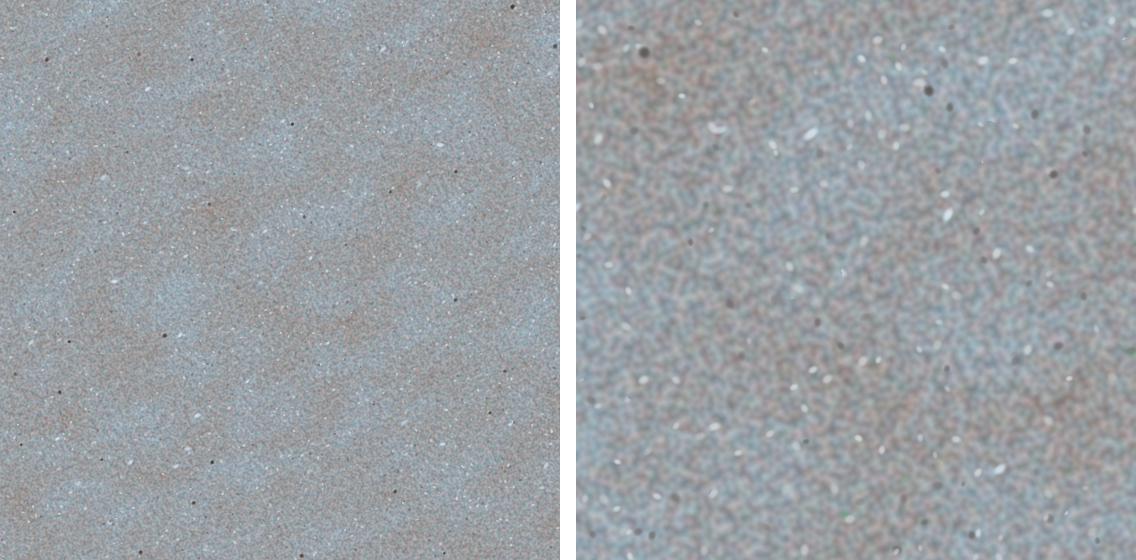
Left, the full canvas; right, a detail of the centre.
Reproduce this texture procedurally as a WebGL 2 fragment shader.

```glsl
#version 300 es
precision highp float;
// Fine-grained blue-grey stone with cool mottling, pale flecks and small dark pits.

uniform vec2 u_resolution;
out vec4 fragColor;

// Colours
const vec3 STONE = vec3(0.604, 0.624, 0.642);
const vec3 COOL_SHIFT = vec3(-0.030, 0.012, 0.040);
const vec3 GRAIN_TINT = vec3(0.060, -0.020, -0.045);
const vec3 FLECK = vec3(0.84, 0.87, 0.88);
const vec3 GLINT = vec3(0.85, 0.92, 0.97);
const vec3 HAZE = vec3(0.64, 0.71, 0.78);
const vec3 STREAK = vec3(0.73, 0.72, 0.72);
const vec3 PIT = vec3(0.27, 0.22, 0.20);
const vec3 CRUMB = vec3(0.42, 0.40, 0.40);
const vec3 MOSS = vec3(0.42, 0.66, 0.52);

// Frequencies per canvas height, and contrasts
const float PATCH_FREQ = 9.0;
const float GRAIN_FREQ = 205.0;
const float PATCH_CONTRAST = 0.055;
const float FINE_CONTRAST = 0.125;
const float COARSE_CONTRAST = 0.075;
const float LEAN = 0.45; // common slant of the features, in radians

vec2 hash2(vec2 cell, int seed) {
    uvec2 v = uvec2(ivec2(cell) + seed * ivec2(977, 331));
    v = v * 1664525u + 1013904223u;
    v.x += v.y * 1664525u;
    v.y += v.x * 1664525u;
    v ^= v >> 16u;
    v.x += v.y * 1664525u;
    v.y += v.x * 1664525u;
    v ^= v >> 16u;
    return vec2(v & 0xffffu) / 65535.0;
}

mat2 rotation(float angle) {
    float c = cos(angle), s = sin(angle);
    return mat2(c, -s, s, c);
}

float cornerSlope(vec2 cell, vec2 offset, int seed) {
    float angle = 6.28318 * hash2(cell, seed).x;
    return dot(vec2(cos(angle), sin(angle)), offset);
}

float gradientNoise(vec2 p, int seed) {
    vec2 i = floor(p), f = fract(p);
    vec2 w = f * f * f * (f * (f * 6.0 - 15.0) + 10.0);
    vec2 e = vec2(1.0, 0.0);
    float low = mix(cornerSlope(i, f, seed), cornerSlope(i + e, f - e, seed), w.x);
    float high = mix(cornerSlope(i + e.yx, f - e.yx, seed), cornerSlope(i + 1.0, f - 1.0, seed), w.x);
    return mix(low, high, w.y);
}

float fbm(vec2 p, int seed) {
    float sum = 0.0, gain = 1.0;
    for (int octave = 0; octave < 4; octave++) {
        sum += gain * gradientNoise(p, seed + octave);
        p = rotation(0.3) * p * 2.1;
        gain *= 0.65;
    }
    return sum;
}

// Soft elongated spots, at most one per cell; returns coverage.
float scatter(vec2 uv, float cells, float chance, float radius, float stretch, float turn, int seed) {
    vec2 home = floor(uv * cells);
    float cover = 0.0;
    for (int y = -1; y <= 1; y++) {
        for (int x = -1; x <= 1; x++) {
            vec2 cell = home + vec2(x, y);
            vec2 pick = hash2(cell, seed), shape = hash2(cell, seed + 1);
            vec2 centre = (cell + 0.1 + 0.8 * hash2(cell, seed + 2)) / cells;
            vec2 d = rotation(turn * (shape.x - 0.5)) * (uv - centre);
            d.x /= stretch;
            float size = radius * mix(0.65, 1.2, shape.y);
            float spot = 1.0 - smoothstep(0.25, 1.0, length(d) / size);
            cover = max(cover, spot * step(pick.x, chance) * mix(0.45, 1.0, pick.y));
        }
    }
    return cover;
}

void main() {
    vec2 uv = gl_FragCoord.xy / u_resolution.y;
    vec2 slanted = rotation(LEAN) * uv;

    // Broad cool and warm mottling
    float mottle = fbm(slanted * PATCH_FREQ * vec2(0.8, 1.3), 10);
    float cool = smoothstep(0.05, 0.75, mottle);
    vec3 color = STONE + COOL_SHIFT * mottle + PATCH_CONTRAST * mottle * 0.6;

    // Fine grain in brightness and tint
    float fine = gradientNoise(slanted * GRAIN_FREQ, 20);
    float coarse = gradientNoise(rotation(-0.6) * uv * GRAIN_FREQ * vec2(0.42, 0.55), 21);
    color += FINE_CONTRAST * fine + COARSE_CONTRAST * coarse;
    color += GRAIN_TINT * gradientNoise(rotation(1.1) * uv * GRAIN_FREQ * 0.6, 22);
    color.g += 0.03 * gradientNoise(rotation(0.8) * uv * GRAIN_FREQ * 0.5, 23);

    // Faint pale streaks and bluish haze around glints
    float broken = smoothstep(-0.3, 0.4, coarse + fine);
    color = mix(color, STREAK, 0.55 * broken * scatter(uv, 5.0, 0.16, 0.012, 3.5, 0.3, 30));
    color = mix(color, HAZE, 0.40 * broken * scatter(slanted, 24.0, 0.12, 0.020, 1.5, 1.5, 40));

    // Dark crumbs, green grains and pale flecks
    color = mix(color, CRUMB, 0.75 * scatter(uv, 75.0, 0.10, 0.0030, 1.3, 6.0, 50));
    color = mix(color, MOSS, 0.65 * scatter(uv, 40.0, 0.03, 0.0036, 1.4, 6.0, 60));
    float fleckChance = 0.11 + 0.16 * cool;
    color = mix(color, FLECK, 0.85 * scatter(uv, 90.0, fleckChance, 0.0030, 1.4, 3.0, 70));
    color = mix(color, GLINT, 0.90 * scatter(slanted, 24.0, 0.08, 0.0045, 1.9, 1.5, 40));

    // Pits with a lit rim at the upper left
    vec2 rimShift = vec2(0.0025, -0.0025);
    color = mix(color, FLECK, 0.50 * scatter(uv + rimShift, 14.0, 0.17, 0.0045, 1.1, 6.0, 80));
    color = mix(color, PIT, scatter(uv, 14.0, 0.17, 0.0050, 1.1, 6.0, 80));

    fragColor = vec4(clamp(color, 0.0, 1.0), 1.0);
}
```
